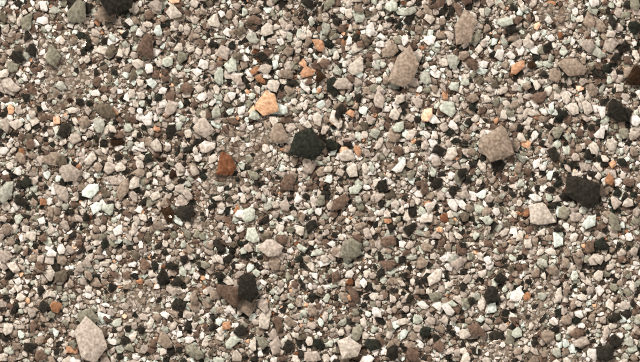
This texture is drawn by a Shadertoy shader. Its source:

```glsl
// Wet crushed gravel: angular stones scattered on jittered grids, drawn from
// fine grit up to a few large pebbles. Each stone is a random convex polygon
// with bevelled facets, mineral mottling and a soft contact shadow.

const float TAU = 6.2831853;
const vec2 LIGHT_DIR = vec2(-0.5, 0.866);

const vec3 SOIL  = vec3(0.33, 0.26, 0.20);
const vec3 BLACK = vec3(0.15, 0.14, 0.12);
const vec3 UMBER = vec3(0.36, 0.29, 0.24);
const vec3 BROWN = vec3(0.52, 0.45, 0.38);
const vec3 TAUPE = vec3(0.66, 0.59, 0.52);
const vec3 SAND  = vec3(0.81, 0.74, 0.65);
const vec3 CREAM = vec3(0.97, 0.91, 0.83);

vec3 hash3(vec2 p) {
    vec3 q = fract(p.xyx * vec3(0.1031, 0.1030, 0.0973));
    q += dot(q, q.yxz + 33.33);
    return fract((q.xxy + q.yzz) * q.zyx);
}

float gradientDot(vec2 cell, vec2 offset) {
    float a = TAU * hash3(cell + 71.0).x;
    return dot(vec2(cos(a), sin(a)), offset);
}

// Gradient noise, roughly -0.7 to 0.7
float gradientNoise(vec2 p) {
    vec2 i = floor(p), f = fract(p);
    vec2 u = f * f * f * (f * (f * 6.0 - 15.0) + 10.0);
    vec2 e = vec2(1.0, 0.0);
    float low  = mix(gradientDot(i, f), gradientDot(i + e, f - e), u.x);
    float high = mix(gradientDot(i + e.yx, f - e.yx), gradientDot(i + 1.0, f - 1.0), u.x);
    return mix(low, high, u.y);
}

float fbm(vec2 p) {
    return gradientNoise(p) + 0.5 * gradientNoise(p * 2.1 + 17.0)
         + 0.25 * gradientNoise(p * 4.3 + 41.0);
}

// Random convex polygon: x = signed distance, yz = normal of nearest side
vec3 stoneShape(vec2 p, float radius, vec2 seed) {
    vec3 nearest = vec3(-1e3, 0.0, 0.0);
    float spin = TAU * hash3(seed + 5.0).x;
    for (int k = 0; k < 6; k++) {
        vec3 h = hash3(seed + float(k) * 13.7);
        float a = spin + TAU * (float(k) + 0.75 * h.x) / 6.0;
        vec2 normal = vec2(cos(a), sin(a));
        float d = dot(p, normal) - radius * mix(0.62, 1.08, h.y);
        if (d > nearest.x) nearest = vec3(d, normal);
    }
    return nearest;
}

// Mineral tone from dark to light, with faint pink or green and rare rust
vec3 stoneColor(float tone, vec3 h) {
    vec3 c = mix(BLACK, UMBER, step(0.13, tone));
    c = mix(c, BROWN, step(0.25, tone));
    c = mix(c, TAUPE, step(0.43, tone));
    c = mix(c, SAND,  step(0.64, tone));
    c = mix(c, CREAM, step(0.86, tone));
    vec3 tint = mix(vec3(1.02, 0.99, 0.98), vec3(0.94, 1.01, 0.99), step(0.76, h.x));
    tint = mix(tint, vec3(1.12, 0.85, 0.70), step(0.975, h.x));
    return c * tint * mix(0.9, 1.1, h.y);
}

// Paints one grid of stones over the ground; density is the chance per cell
vec3 paintStones(vec3 ground, vec2 uv, float cells, float density, float darkBias) {
    vec2 p = uv * cells;
    vec2 base = floor(p);
    float edge = 0.7 * cells / iResolution.y;
    float mottle = 0.17 * fbm(uv * 75.0 + cells);
    for (int j = -1; j <= 1; j++)
    for (int i = -1; i <= 1; i++) {
        vec2 cell = base + vec2(i, j);
        vec2 seed = cell + cells * 3.7;
        vec3 place = hash3(seed);
        vec3 look = hash3(seed + 113.0);
        vec2 q = p - cell - mix(vec2(0.12), vec2(0.88), place.xy);
        if (place.z > density || dot(q, q) > 1.2) continue;

        // Stretch along a random axis
        float a = TAU * look.z;
        vec2 axis = vec2(cos(a), sin(a));
        float squash = 0.4 * look.y;
        float radius = mix(0.36, 0.58, look.x);
        vec2 s = q - axis * dot(q, axis) * squash;
        vec2 lifted = s + LIGHT_DIR * 0.11;
        float shadow = stoneShape(lifted, radius, seed).x;
        ground *= mix(0.5, 1.0, smoothstep(-0.03, 0.16, shadow));

        vec3 shape = stoneShape(s, radius, seed);
        float bevel = smoothstep(-0.28, 0.02, shape.x);
        float facet = dot(shape.yz, LIGHT_DIR) * mix(0.06, 0.28, bevel);
        vec3 mineral = hash3(seed + 211.0);
        vec3 c = stoneColor(clamp(mineral.z - darkBias, 0.0, 1.0), mineral);
        c = c * (1.03 + facet + mottle) + 0.06 * mottle;
        ground = mix(ground, c, smoothstep(edge, -edge, shape.x));
    }
    return ground;
}

// Lifts the midtones while leaving black and white in place
vec3 liftMidtones(vec3 c, float amount) {
    c = clamp(c, 0.0, 1.0);
    return c + amount * c * (1.0 - c);
}

void mainImage(out vec4 fragColor, in vec2 fragCoord) {
    vec2 uv = fragCoord / iResolution.y;
    float region = fbm(uv * 2.6 + 3.0);
    float darkBias = 0.12 * fbm(uv * 4.5 + 29.0);

    // Silty patches hold mostly fine grit
    float silt = smoothstep(0.28, 0.55, region + 0.15 * fbm(uv * 11.0));

    vec3 color = SOIL * (1.0 + 0.5 * fbm(uv * 60.0));
    color = paintStones(color, uv, 112.0, 0.95, darkBias);
    color = mix(color, BROWN * (1.0 + 0.3 * fbm(uv * 50.0)), 0.16 + 0.4 * silt);
    color = paintStones(color, uv, 74.0, 0.85 - 0.5 * silt, darkBias);
    color = paintStones(color, uv, 47.0, 0.62 - 0.5 * silt, darkBias);
    color = paintStones(color, uv, 31.0, 0.22 - 0.16 * silt, darkBias + 0.04);
    color = paintStones(color, uv, 18.0, 0.055, 0.08);
    color = paintStones(color, uv, 11.0, 0.022, 0.08);

    // Fine grit sparkle and gentle large-scale light variation
    color *= 1.0 + 0.32 * gradientNoise(uv * 135.0) + 0.03 * region;
    fragColor = vec4(liftMidtones(color, 0.44), 1.0);
}
```
